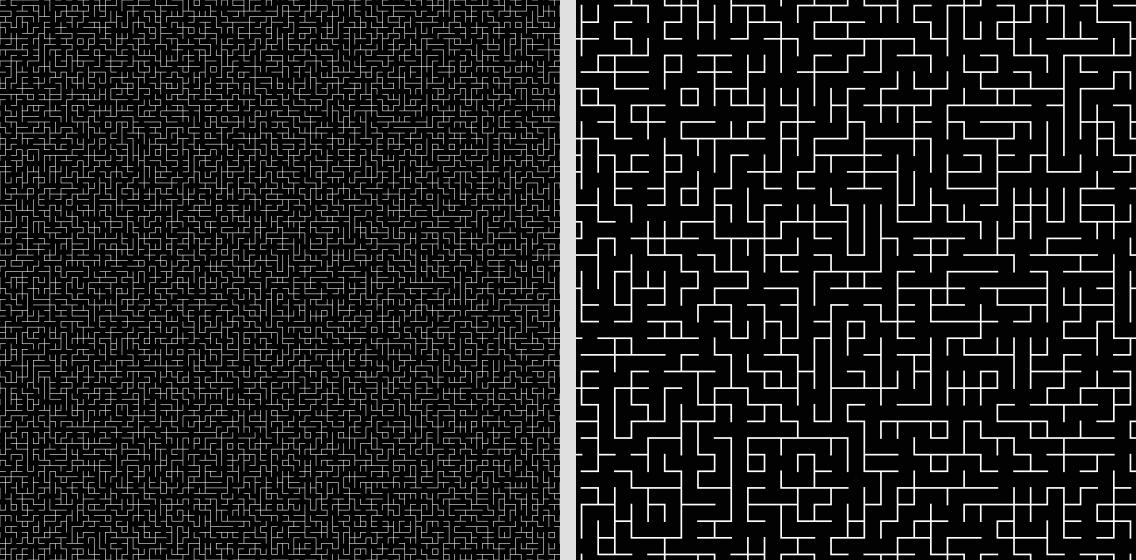
Left, the full canvas; right, a detail of the centre.
This pattern is drawn by a Shadertoy shader. Its source:

```glsl
const float CELLS = 101.0;
const float WALL_WIDTH = 0.1;      // in cells
const vec3 FLOOR_COLOR = vec3(0.006);
const vec3 WALL_COLOR = vec3(1.0);

float hash(vec2 p) {
    return fract(sin(dot(p, vec2(127.1, 311.7))) * 43758.5453);
}

// Unit step for 0 right, 1 up, 2 left, 3 down
vec2 stepFor(int dir) {
    float s = dir < 2 ? 1.0 : -1.0;
    return dir % 2 == 0 ? vec2(s, 0.0) : vec2(0.0, s);
}

int opposite(int dir) {
    return (dir + 2) % 4;
}

int randomDir(vec2 node) {
    return int(4.0 * hash(node)) % 4;
}

// Each node grows one wall; odd nodes avoid walls already grown towards them
int wallDir(vec2 node) {
    int dir = randomDir(node);
    if (mod(node.x + node.y, 2.0) < 0.5) return dir;
    int turn = hash(node + 37.3) < 0.5 ? 1 : 3;
    for (int i = 0; i < 4; i++) {
        if (randomDir(node + stepFor(dir)) != opposite(dir)) break;
        dir = (dir + turn) % 4;
    }
    return dir;
}

// 1 if a wall leaves the node in this direction
float hasWall(vec2 node, int ownDir, int dir) {
    bool grown = ownDir == dir || wallDir(node + stepFor(dir)) == opposite(dir);
    return grown ? 1.0 : 0.0;
}

// Share of a pixel centred at x that lies between lo and hi
float coverage(float x, float lo, float hi, float pixel) {
    float overlap = min(x + 0.5 * pixel, hi) - max(x - 0.5 * pixel, lo);
    return clamp(overlap / pixel, 0.0, 1.0);
}

// Union of the horizontal and vertical bars that meet at a node
float wallCoverage(vec2 p, float pixel) {
    vec2 node = floor(p + 0.5);
    vec2 d = p - node;
    int own = wallDir(node);
    float r = 0.5 * WALL_WIDTH;

    float right = mix(r, 1.0, hasWall(node, own, 0));
    float up    = mix(r, 1.0, hasWall(node, own, 1));
    float left  = mix(r, 1.0, hasWall(node, own, 2));
    float down  = mix(r, 1.0, hasWall(node, own, 3));

    float column = coverage(d.x, -r, r, pixel);
    float row = coverage(d.y, -r, r, pixel);
    float horizontal = row * coverage(d.x, -left, right, pixel);
    float vertical = column * coverage(d.y, -down, up, pixel);
    return horizontal + vertical - row * column;
}

void mainImage(out vec4 fragColor, in vec2 fragCoord) {
    float pixel = CELLS / iResolution.y;
    float wall = wallCoverage(fragCoord * pixel, pixel);
    fragColor = vec4(mix(FLOOR_COLOR, WALL_COLOR, wall), 1.0);
}
```
